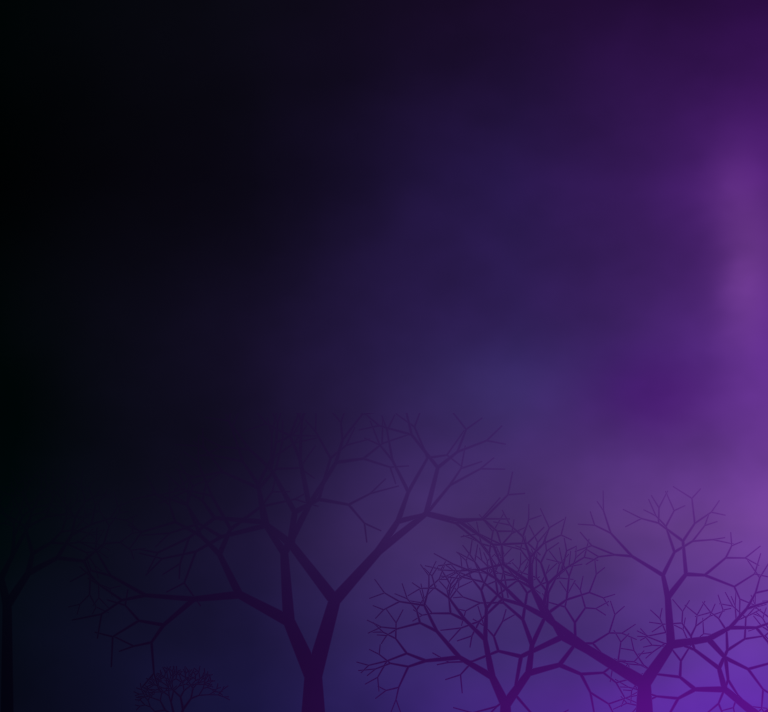
A WebGL 1 fragment shader for this background:

```glsl
precision highp float;
uniform vec2 u_resolution;

float hash(vec2 p) {
  vec3 q = fract(vec3(p.xyx) * 0.1031);
  q += dot(q, q.yzx + 33.33);
  return fract((q.x + q.y) * q.z);
}

float noise(vec2 p) {
  vec2 i = floor(p), f = fract(p);
  f = f * f * (3.0 - 2.0 * f);
  return mix(mix(hash(i), hash(i + vec2(1.0, 0.0)), f.x),
             mix(hash(i + vec2(0.0, 1.0)), hash(i + 1.0), f.x), f.y);
}

float fbm(vec2 p) {
  float sum = 0.0, gain = 0.5;
  for (int i = 0; i < 5; i++) {
    sum += gain * noise(p);
    p = mat2(1.6, 1.2, -1.2, 1.6) * p + 7.3;
    gain *= 0.5;
  }
  return sum;
}

// Horizontal blend through four evenly spaced colours
vec3 band(float x, vec3 a, vec3 b, vec3 c, vec3 d) {
  vec3 t = clamp(x * 3.0 - vec3(0.0, 1.0, 2.0), 0.0, 1.0);
  return mix(mix(mix(a, b, t.x), c, t.y), d, t.z);
}

float glow(vec2 p, vec2 center, vec2 radius) {
  vec2 q = (p - center) / radius;
  return exp(-dot(q, q));
}

vec3 sky(vec2 uv) {
  float wisps = fbm(uv * vec2(4.0, 5.0) + 3.0);
  vec2 w = uv + 0.07 * (vec2(wisps, fbm(uv * 4.0 + 19.0)) - 0.48);
  vec3 ground = band(w.x, vec3(0.03, 0.04, 0.10), vec3(0.09, 0.08, 0.23),
                     vec3(0.23, 0.16, 0.45), vec3(0.32, 0.17, 0.57));
  vec3 haze = band(w.x, vec3(0.0, 0.03, 0.04), vec3(0.11, 0.08, 0.21),
                   vec3(0.30, 0.20, 0.45), vec3(0.45, 0.26, 0.60));
  vec3 middle = band(w.x, vec3(0.0, 0.02, 0.02), vec3(0.085, 0.06, 0.16),
                     vec3(0.20, 0.13, 0.36), vec3(0.36, 0.17, 0.53));
  vec3 upper = band(w.x, vec3(0.0, 0.005, 0.005), vec3(0.04, 0.03, 0.08),
                    vec3(0.15, 0.09, 0.28), vec3(0.30, 0.12, 0.44));
  vec3 top = band(w.x, vec3(0.0, 0.015, 0.015), vec3(0.04, 0.035, 0.075),
                  vec3(0.11, 0.05, 0.18), vec3(0.20, 0.06, 0.31));
  vec4 t = clamp(w.y * 4.0 - vec4(0.0, 1.0, 2.0, 3.0), 0.0, 1.0);
  vec3 col = mix(mix(mix(mix(ground, haze, t.x), middle, t.y), upper, t.z), top, t.w);

  // Clouds, the bright column at the right and the dark hollow beside it
  col *= 0.78 + 0.46 * wisps;
  col += vec3(0.12, 0.09, 0.10) * glow(w, vec2(0.97, 0.64), vec2(0.045, 0.13)) * (0.4 + wisps);
  col += vec3(0.03, 0.04, 0.06) * glow(w, vec2(0.65, 0.46), vec2(0.12, 0.07));
  col -= vec3(0.02, 0.05, 0.02) * glow(w, vec2(0.84, 0.44), vec2(0.09, 0.06));
  return col;
}

float segment(vec2 p, vec2 a, vec2 b, float ra, float rb) {
  vec2 ab = b - a;
  float t = clamp(dot(p - a, ab) / dot(ab, ab), 0.0, 1.0);
  return length(p - a - ab * t) - mix(ra, rb, t);
}

// Distance to a forking tree: each tip is reached by a walk from the root
float tree(vec2 p, vec2 root, float trunk, float size, float seed) {
  float d = 1.0;
  if (distance(p, root) > trunk + size * 5.5) return d;
  for (int tip = 0; tip < 128; tip++) {
    float path = float(tip), node = 1.0, angle = 1.57;
    float reach = size, radius = size * 0.13;
    vec2 a = root, b = root + vec2(0.0, trunk);
    d = min(d, segment(p, a, b, radius * 1.4, radius));
    for (int level = 0; level < 7; level++) {
      float side = mod(path, 2.0);
      path = floor(path * 0.5);
      node = node * 2.0 + side;
      float bend = hash(vec2(node, seed)), stretch = hash(vec2(seed + 5.0, node));
      angle += (side - 0.5) * (0.7 + 0.8 * bend) + (stretch - 0.5) * 0.7;
      a = b;
      b += reach * (0.65 + 0.7 * stretch) * vec2(cos(angle), sin(angle));
      d = min(d, segment(p, a, b, radius, radius * 0.68));
      radius = max(radius * 0.68, 0.0007);
      reach *= 0.83;
    }
  }
  return d;
}

void main() {
  vec2 uv = gl_FragCoord.xy / u_resolution;
  vec2 p = gl_FragCoord.xy / u_resolution.y;
  vec3 col = sky(uv);

  // Bare trees along the lower edge, fading into the haze
  if (uv.y < 0.42) {
    float d = tree(p, vec2(0.44, -0.01), 0.06, 0.095, 3.0);
    d = min(d, tree(p, vec2(0.905, -0.01), 0.05, 0.07, 8.0));
    d = min(d, tree(p, vec2(0.71, -0.04), 0.05, 0.055, 14.0));
    d = min(d, tree(p, vec2(0.01, -0.01), 0.16, 0.05, 21.0));
    d = min(d, tree(p, vec2(1.07, -0.04), 0.03, 0.05, 27.0));
    d = min(d, tree(p, vec2(0.25, -0.04), 0.02, 0.02, 33.0));
    float px = 1.0 / u_resolution.y;
    vec3 bark = mix(vec3(0.01, 0.01, 0.05), vec3(0.30, 0.06, 0.46), uv.x);
    float fade = mix(0.95, 0.3, smoothstep(0.05, 0.36, uv.y));
    col = mix(col, bark, smoothstep(px, -px, d) * fade);
  }

  // Violet light rising from the lower right
  col += vec3(0.07, 0.0, 0.09) * glow(uv, vec2(0.84, 0.0), vec2(0.28, 0.06));
  col += (hash(gl_FragCoord.xy) - 0.5) / 255.0;
  gl_FragColor = vec4(max(col, 0.0), 1.0);
}
```
